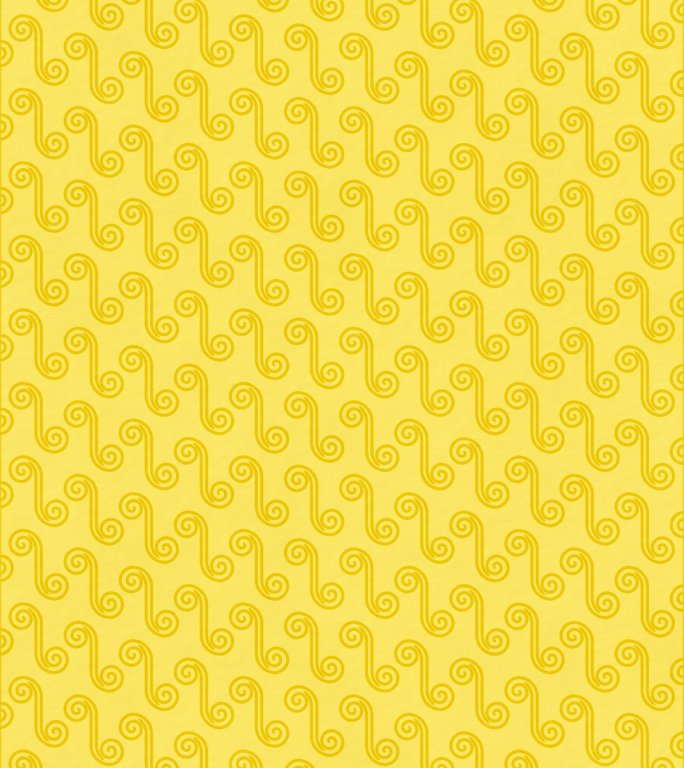
A Shadertoy shader for this pattern:

```glsl
#define CANVAS_H 1152.0              // design units per canvas height
#define PITCH vec2(82.65, 110.3)     // column spacing, vertical period
#define FIRST vec2(58.0, 1077.0)     // centre of the first motif
#define COLUMN_DROP 27.6             // each column hangs lower than the last
#define HALF_STROKE 2.35
#define COIL_RADIUS 21.0
#define COIL_PITCH 10.5
#define PAPER vec3(0.982, 0.902, 0.39)
#define INK vec3(0.922, 0.78, 0.02)
#define GRAIN 0.035
#define EDGE_LINE 2.0

const float TAU = 6.2831853;

float hash(vec2 p) {
    return fract(sin(dot(p, vec2(127.1, 311.7))) * 43758.5453);
}

float noise(vec2 p) {
    vec2 i = floor(p), f = fract(p);
    f = f * f * (3.0 - 2.0 * f);
    return mix(mix(hash(i), hash(i + vec2(1, 0)), f.x),
               mix(hash(i + vec2(0, 1)), hash(i + vec2(1, 1)), f.x), f.y);
}

float fbm(vec2 p) {
    float sum = 0.0, amp = 0.5;
    for (int i = 0; i < 4; i++) {
        sum += amp * noise(p);
        p = p * 2.03 + 17.0;
        amp *= 0.5;
    }
    return sum;
}

// Two inward turns, starting at the top and running counterclockwise
float coil(vec2 p) {
    float turn = fract(atan(p.y, p.x) / TAU - 0.25);
    float r = length(p), d = 1e3;
    for (int n = 0; n < 2; n++)
        d = min(d, abs(r - COIL_RADIUS + COIL_PITCH * (turn + float(n))));
    return d;
}

// Vertical stem that bends into an arc to the left
float cane(vec2 p, float radius) {
    return abs(length(vec2(p.x, max(p.y, 0.0))) - radius);
}

// Double stem with a scroll at each end, symmetric under a half turn
float scroll(vec2 p) {
    if (p.y < 0.0) p = -p;
    float d = coil(p - vec2(-24.5, 30.5));
    if (p.x > -24.5) d = min(d, cane(p - vec2(-24.5, 23.0), 28.5));
    float taper = 2.0 * HALF_STROKE * (1.0 - smoothstep(-22.0, -11.0, p.x));
    return min(d, cane(p - vec2(-29.0, 23.0), 25.0) + taper);
}

// Nearest stroke among this column and its neighbours
float pattern(vec2 p) {
    float column = round((p.x - FIRST.x) / PITCH.x), d = 1e3;
    for (int i = -1; i <= 1; i++) {
        float k = column + float(i);
        // The diagonal slips by one step across columns five and six
        float slip = clamp((k - 4.0) * 0.5, 0.0, 1.0);
        vec2 q = p - FIRST - vec2(k * PITCH.x, -COLUMN_DROP * (k - slip));
        q.y -= PITCH.y * round(q.y / PITCH.y);
        d = min(d, scroll(q));
    }
    return d;
}

void mainImage(out vec4 fragColor, in vec2 fragCoord) {
    float unit = CANVAS_H / iResolution.y;
    vec2 p = fragCoord * unit;
    float width = iResolution.x * unit;
    float soft = max(1.3, 0.6 * unit);

    float ink = 1.0 - smoothstep(-soft, soft, pattern(p) - HALF_STROKE);

    // Thin lines down both sides
    float side = min(p.x, width - p.x);
    ink = max(ink, 0.8 * (1.0 - smoothstep(-soft, soft, side - EDGE_LINE)));

    // Paper relief lit from the upper left, with faint broad mottling
    vec2 g = p * vec2(0.07, 0.1);
    float relief = fbm(g) - fbm(g + vec2(-0.25, 0.3));
    float mottle = fbm(p * 0.012 + 40.0) - 0.47;
    float shade = GRAIN * (relief + 0.7 * mottle);

    vec3 color = mix(PAPER, INK, ink);
    color += shade * vec3(0.6, 1.0, 1.8);
    fragColor = vec4(clamp(color, 0.0, 1.0), 1.0);
}
```
